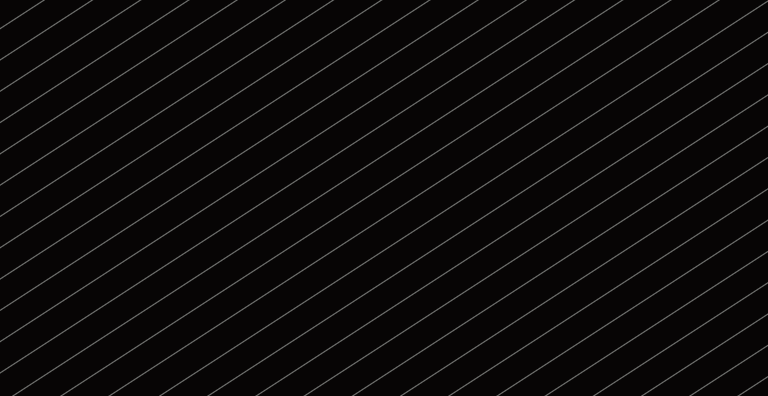
Give the GLSL for this pattern, as a Shadertoy shader.

```glsl
// Lengths are fractions of the canvas height.
const vec3 BACKGROUND = vec3(0.028, 0.020, 0.018);
const vec3 LINE_COLOR = vec3(0.430, 0.436, 0.428);
const float SLOPE = 0.6494;
const float SPACING = 0.12172;     // horizontal gap between lines
const float FIRST_LINE = -0.0101;  // top-edge crossing of line zero
const float LINE_WIDTH = 0.00303;
const float SEAM_INDEX = 15.5;     // the gap after line 15 is wider
const float SEAM_SHIFT = 0.0059;

// Where the diagonal through p crosses the top edge.
float topCrossing(vec2 p, float slope) {
    return p.x + (1.0 - p.y) / slope;
}

// Closes up the extra gap so that the lines repeat evenly.
float removeSeam(float x, float seam, float shift) {
    return x - shift * smoothstep(seam, seam + shift * 2.0, x);
}

// Signed distance to the nearest multiple of the period.
float repeatOffset(float x, float period) {
    return (fract(x / period + 0.5) - 0.5) * period;
}

// Share of a pixel-wide window covered by a stripe.
float stripeCoverage(float dist, float width, float pixel) {
    vec2 edges = dist + vec2(0.5, -0.5) * width;
    edges = clamp(edges / pixel, -0.5, 0.5);
    return edges.x - edges.y;
}

void mainImage(out vec4 fragColor, in vec2 fragCoord) {
    float pixel = 1.0 / iResolution.y;
    vec2 p = fragCoord * pixel;

    // Evenly spaced diagonals
    float crossing = topCrossing(p, SLOPE) - FIRST_LINE;
    crossing = removeSeam(crossing, SEAM_INDEX * SPACING, SEAM_SHIFT);

    // Horizontal offset to perpendicular distance
    float dist = repeatOffset(crossing, SPACING) * SLOPE / length(vec2(1.0, SLOPE));

    float coverage = stripeCoverage(dist, LINE_WIDTH, pixel);
    fragColor = vec4(mix(BACKGROUND, LINE_COLOR, coverage), 1.0);
}
```
